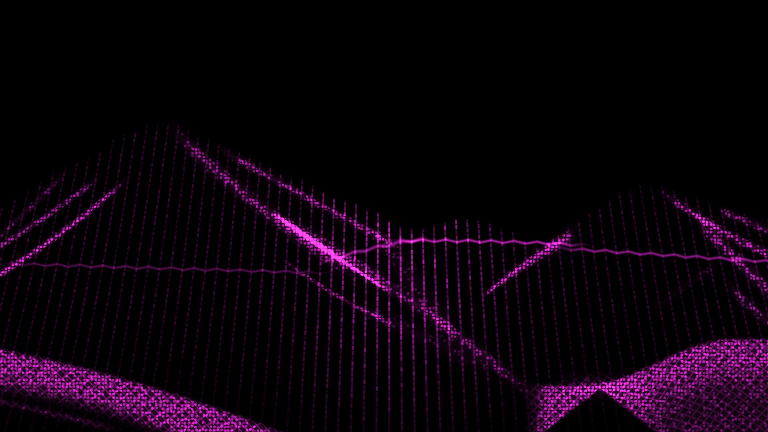
A WebGL 2 fragment shader for this background:

```glsl
#version 300 es
precision highp float;
// Magenta particle mountains: dotted threads, glowing ridges and dense mesh waves on black.

uniform vec2 u_resolution;
out vec4 outColor;

float hash(vec2 p) {
  vec3 q = fract(vec3(p.xyx) * 0.1031);
  q += dot(q, q.yzx + 33.33);
  return fract((q.x + q.y) * q.z);
}

// Jittered round dots; a cell is lit when its hash falls below the density.
float dots(vec2 p, float density, float px) {
  vec2 cell = floor(p / 0.075);
  vec2 jitter = vec2(hash(cell + 17.0), hash(cell + 53.0)) - 0.5;
  float d = length(p - (cell + 0.5 + 0.4 * jitter) * 0.075);
  float lit = smoothstep(0.0, 0.2, density - hash(cell));
  return lit * (1.0 - smoothstep(0.026 - px * 0.5, 0.026 + px * 0.7, d));
}

// Soft bent streak from a to b, fading at both ends.
float ridge(vec2 p, vec2 a, vec2 b, float bend, float width) {
  float t = (p.x - a.x) / (b.x - a.x);
  float slope = (b.y - a.y) / (b.x - a.x);
  float y = mix(a.y, b.y, t) + bend * 4.0 * t * (1.0 - t);
  float d = (p.y - y) / (length(vec2(1.0, slope)) * width);
  return exp(-d * d) * smoothstep(0.0, 0.18, t) * (1.0 - smoothstep(0.82, 1.0, t));
}

// Upper outline of the three hills.
float skyline(float x) {
  float left = 6.6 - length(vec2((x - 3.33) * (x < 3.33 ? 0.57 : 0.46), 0.15));
  float middle = 4.4 - 0.24 * (x - 9.6) * (x - 9.6);
  float right = 5.25 - length(vec2((x - 13.33) * (x < 13.33 ? 0.65 : 0.33), 0.12));
  return max(max(left, middle), right);
}

// Near-vertical dotted threads, fanning out downward.
float threads(vec2 p, float px) {
  float u = (8.1 + (p.x - 8.1) * (1.0 + 0.03 * (p.y - 4.0))) / 0.235;
  float d = abs(fract(u) - 0.5) * 0.235;
  float line = 1.0 - smoothstep(0.006, 0.012 + px, d);
  float row = p.y / 0.11 + hash(vec2(floor(u), 3.0));
  float dash = smoothstep(0.5, 0.25, abs(fract(row) - 0.5));
  float spark = 0.35 + 0.65 * hash(vec2(floor(u), floor(row)));
  float center = exp(-pow((p.x - 8.3) / 1.9, 2.0));
  float top = skyline(p.x) + 0.12 * hash(vec2(floor(u), 8.0));
  float body = smoothstep(0.0, 0.12, top - p.y) * smoothstep(-1.5, 3.5, p.y);
  return line * mix(dash, 1.0, center * 0.5) * spark * body * (0.25 + 0.65 * center);
}

// Streaks along the slopes.
float ridges(vec2 p) {
  float r = 0.75 * ridge(p, vec2(3.4, 6.45), vec2(7.6, 3.15), -0.17, 0.13);
  r += 0.65 * ridge(p, vec2(5.6, 4.6), vec2(11.4, 0.5), 0.22, 0.12);
  r += 1.1 * ridge(p, vec2(5.5, 4.7), vec2(8.3, 2.8), -0.03, 0.045);
  r += 0.8 * ridge(p, vec2(4.4, 6.0), vec2(8.5, 3.75), -0.03, 0.075);
  r += 0.3 * ridge(p, vec2(7.6, 4.4), vec2(9.6, 1.9), 0.0, 0.22);
  r += 0.7 * ridge(p, vec2(5.8, 3.65), vec2(8.3, 2.2), -0.1, 0.05);
  r += 0.3 * ridge(p, vec2(7.4, 2.6), vec2(10.4, 1.2), 0.05, 0.16);
  r += 1.0 * ridge(p, vec2(-0.8, 2.85), vec2(2.8, 5.4), -0.18, 0.065);
  r += 0.8 * ridge(p, vec2(-0.8, 3.4), vec2(2.2, 5.4), -0.08, 0.06);
  r += 0.5 * ridge(p, vec2(-0.2, 3.9), vec2(1.4, 5.4), 0.0, 0.06);
  r += 1.0 * ridge(p, vec2(9.9, 2.7), vec2(12.1, 4.2), 0.08, 0.04 + 0.05 * max(p.x - 10.0, 0.0));
  r += 0.9 * ridge(p, vec2(13.7, 5.05), vec2(16.6, 3.45), -0.12, 0.08);
  r += 0.8 * ridge(p, vec2(14.4, 4.5), vec2(16.6, 2.4), 0.0, 0.12);
  r += 0.7 * ridge(p, vec2(14.9, 4.65), vec2(16.6, 3.95), 0.0, 0.08);
  r += 0.6 * ridge(p, vec2(15.1, 3.1), vec2(16.6, 1.75), 0.0, 0.1);
  return r + 0.2 * ridge(p, vec2(13.5, 2.5), vec2(15.1, 3.6), 0.0, 0.08);
}

// Zigzag contour lines that cross the hills.
float contours(vec2 p) {
  p.y += 0.1 * abs(fract(p.x * 2.1) - 0.5) - 0.025;
  float c = 0.35 * ridge(p, vec2(-0.4, 3.52), vec2(7.2, 3.3), 0.0, 0.025);
  c += 0.6 * ridge(p, vec2(6.6, 3.5), vec2(9.0, 4.05), 0.06, 0.035);
  c += 0.75 * ridge(p, vec2(8.0, 3.98), vec2(12.4, 3.88), 0.04, 0.028);
  return c + 0.6 * ridge(p, vec2(11.3, 3.85), vec2(16.8, 3.5), 0.0, 0.028);
}

// Foreground waves: x = density, y = depth below the crest.
vec2 waves(vec2 p) {
  float depthL = 1.77 - 0.2 * p.x - 0.0163 * p.x * p.x - p.y;
  float floorL = p.y - (0.78 - 0.12 * p.x - 0.043 * p.x * p.x);
  float left = smoothstep(-0.03, 0.12, depthL) * smoothstep(-0.1, 0.4, floorL);
  left += 0.4 * ridge(p, vec2(-0.6, 0.75), vec2(2.6, 0.0), 0.03, 0.07);
  float depthR = 1.0 + 0.96 * smoothstep(12.2, 15.2, p.x) - p.y;
  float hole = p.y - 0.88 + 0.78 * abs(p.x - 12.5);
  float right = smoothstep(-0.04, 0.1, depthR) * smoothstep(-0.03, 0.08, hole);
  right *= smoothstep(10.85, 11.5, p.x);
  right *= mix(1.0, 0.5, smoothstep(0.3, 1.4, depthR) * smoothstep(12.8, 14.0, p.x));
  right += 0.5 * exp(-pow(length((p - vec2(12.5, 0.96)) * vec2(1.4, 5.0)), 2.0));
  return p.x < 8.0 ? vec2(left, depthL) : vec2(right, depthR);
}

void main() {
  vec2 p = gl_FragCoord.xy / u_resolution * vec2(16.0, 9.0);
  float px = 9.0 / u_resolution.y;

  float streak = ridges(p);
  float light = threads(p, px) + contours(p);
  light += streak * (0.2 + 0.9 * dots(p, streak * 1.1, px) + 0.45 * smoothstep(0.8, 1.5, streak));

  // Crossing strands and grains fill the waves.
  vec2 wave = waves(p);
  vec2 strands = abs(fract(vec2(p.x + wave.y, p.x - wave.y * 1.4) * 4.5) - 0.5) / 4.5;
  float mesh = 1.0 - smoothstep(0.008, 0.02 + px, min(strands.x, strands.y));
  float grain = dots(p, wave.x * 0.85, px);
  light += wave.x * (0.16 + 0.35 * mesh + 0.65 * grain);

  vec3 color = vec3(0.84, 0.15, 0.79) * min(light, 1.0);
  color += vec3(0.16, 0.16, 0.15) * smoothstep(0.9, 1.6, light);
  outColor = vec4(color + vec3(0.004, 0.0, 0.004), 1.0);
}
```
